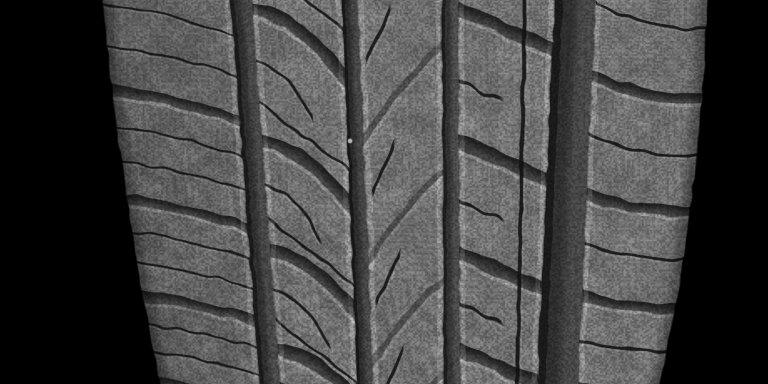
Give the GLSL for this texture, as a Shadertoy shader.

```glsl
float hash(vec2 p) {
    return fract(sin(dot(p, vec2(127.1, 311.7))) * 43758.5453);
}

float noise(vec2 p) {
    vec2 i = floor(p), f = fract(p);
    f = f * f * (3.0 - 2.0 * f);
    return mix(mix(hash(i), hash(i + vec2(1, 0)), f.x),
               mix(hash(i + vec2(0, 1)), hash(i + vec2(1, 1)), f.x), f.y);
}

float fbm(vec2 p) {
    float sum = 0.0, amp = 0.5;
    for (int i = 0; i < 4; i++) {
        sum += amp * noise(p);
        p = p * 2.03 + 17.0;
        amp *= 0.5;
    }
    return sum;
}

// Soft band of half width w around d = 0
float band(float d, float w) {
    float soft = max(0.0022, 0.8 / iResolution.y);
    return 1.0 - smoothstep(-soft, soft, abs(d) - w);
}

// Distance to the nearest tread repeat; the pitch tightens downward
float row(float t, float phase, float slope) {
    float q = (0.89 * t + 2.563) * t - 0.054 - phase;
    return (q - round(q)) / (1.78 * t + 2.563) * inversesqrt(1.0 + slope * slope);
}

// Wide groove: dark upper wall, grey floor, lit lower lip
float groove(float shade, float d, float w, float mask) {
    shade += 0.11 * mask * band(d - w - 0.006, 0.004);
    float depth = mix(0.12, 0.27, smoothstep(-w, w, d));
    return mix(shade, depth, mask * band(d, w));
}

// Thin cut
float sipe(float shade, float d, float w, float mask) {
    shade += 0.06 * mask * band(d - w - 0.004, 0.002);
    return mix(shade, 0.07, 0.9 * mask * band(d, w));
}

// Channel running around the tread, with worn bright edges
float channel(float shade, float d, float w, float depth) {
    shade += 0.1 * band(abs(d) - w - 0.009, 0.006);
    float wall = 0.1 * smoothstep(-0.3 * w, 0.5 * w, d) - 0.08 * band(d + 0.8 * w, 0.2 * w);
    return mix(shade, depth + wall, band(d, w));
}

void mainImage(out vec4 fragColor, in vec2 fragCoord) {
    vec2 p = fragCoord / iResolution.y;
    p.x += 1.0 - 0.5 * iResolution.x / iResolution.y;
    float grain = noise(p * 230.0), blotch = fbm(p * 22.0);
    float x = p.x + 0.006 * (noise(p * 35.0) - 0.5);
    float t = 1.0 - p.y + 0.010 * (noise(p * 28.0 + 9.0) - 0.5);

    // Tread outline and channel centres
    float left = 0.268 + 0.09 * t + 0.06 * t * t;
    float right = 1.841 - 0.03 * t - 0.092 * t * t;
    float c1 = 0.627 + 0.075 * t;
    float c2 = 0.911 + 0.04 * t;
    float c3 = 1.172 + 0.005 * t;
    float c4 = 1.497 - 0.045 * t;

    // Worn rubber
    float shade = 0.44 + 0.16 * (blotch - 0.47);
    shade *= mix(0.84, 1.0, smoothstep(left, c2, x));

    // Left shoulder: one groove and two sipes per repeat
    float s = x - left;
    float mask = step(x, c1);
    float y = t - 0.12 * s - 0.45 * s * s;
    float phase = 0.66 - 0.27 * t;
    shade = groove(shade, row(y, phase, 0.3), 0.014, mask);
    for (float k = 1.0; k < 3.0; k++)
        shade = sipe(shade, row(y, phase + 0.32 * k, 0.3), 0.003, mask);

    // Second rib: sweeping groove, long sipe and hooked sipe
    s = x - c1;
    mask = step(c1, x) * step(x, c2);
    shade = groove(shade, row(t - 2.8 * s * s, 0.0, 5.6 * s), 0.017, mask);
    shade = sipe(shade, row(t - 0.8 * s, 0.62, 0.8), 0.0035, mask);
    float hook = row(t - 0.3 * s - 25.0 * s * s * s, 0.35, 0.3 + 75.0 * s * s);
    shade = sipe(shade, hook, 0.0035, mask * (1.0 - smoothstep(0.16, 0.168, s)));

    // Centre rib: shallow slanted grooves and short cuts
    s = c3 - x;
    mask = step(c2, x) * step(x, c3);
    float slant = row(t - 0.75 * s - 1.8 * s * s, 0.22, 0.75 + 3.6 * s);
    shade += 0.06 * mask * band(slant - 0.013, 0.004);
    shade = mix(shade, 0.27, 0.85 * mask * band(slant, 0.008));
    s = x - c2;
    mask *= smoothstep(0.03, 0.04, s) * (1.0 - smoothstep(0.1, 0.108, s));
    shade = sipe(shade, row(t + 2.0 * (s - 0.105), 0.0, 2.0), 0.004, mask);

    // Fourth rib: blocks with a short sipe, then a narrow strip
    s = x - c3;
    mask = step(c3, x) * step(x, c4);
    shade = groove(shade, row(t - 0.43 * s, -0.02, 0.43), 0.017, mask);
    shade = sipe(shade, row(t - 0.5 * s - 0.004 * sin(90.0 * s), 0.48, 0.5), 0.004,
                 mask * (1.0 - smoothstep(0.125, 0.14, s)));
    shade = sipe(shade, x - 1.367 + 0.02 * t, 0.005, 1.0);

    // Right shoulder: grooves alternating with sipes
    s = x - c4;
    mask = step(c4, x);
    y = t - (0.7 * s - 1.1 * s * s) * (1.0 - 0.7 * t);
    shade = groove(shade, row(y, 0.39, 0.2), 0.014, mask);
    shade = sipe(shade, row(y, 0.87, 0.2), 0.004, mask);

    // Channels
    shade = channel(shade, x - c1, 0.027, 0.18);
    shade = channel(shade, x - c2, 0.021, 0.17);
    shade = channel(shade, x - c3, 0.021, 0.19);
    shade = channel(shade, x - c4, 0.053, 0.18);

    // Grain and a few pale grit specks
    shade *= 0.78 + 0.44 * grain;
    vec2 cell = floor(p * 6.0);
    vec2 spot = 0.2 + 0.6 * vec2(hash(cell + 3.0), hash(cell + 8.0));
    float grit = band(length(fract(p * 6.0) - spot) / 6.0, 0.006);
    shade = mix(shade, 0.7, grit * step(0.92, hash(cell + 21.0)));

    // Rounded sides against black
    float inside = min(x - left, right - x);
    shade *= mix(0.65, 1.0, smoothstep(0.0, 0.045, inside));
    shade *= smoothstep(-0.003, 0.003, inside);
    fragColor = vec4(vec3(shade), 1.0);
}
```
